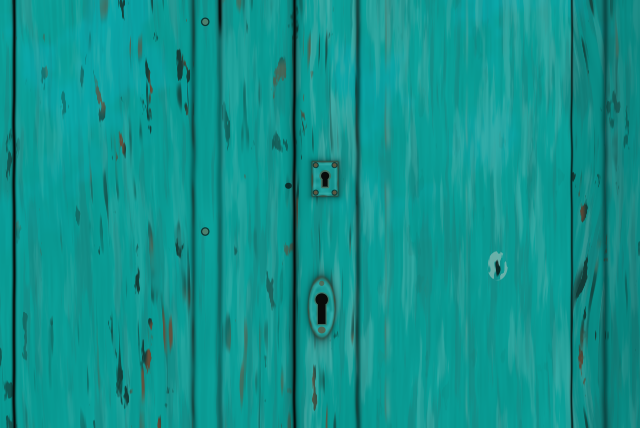
Write a Shadertoy shader that draws this texture.

```glsl
// Weathered teal plank door with vertical seams, peeling paint and two keyhole plates.

float hash(vec2 p) {
    p = fract(p * vec2(0.1031, 0.1147));
    p += dot(p, p.yx + 33.33);
    return fract((p.x + p.y) * p.x * 7.31);
}

float noise(vec2 p) {
    vec2 i = floor(p), f = fract(p);
    f = f * f * (3.0 - 2.0 * f);
    return mix(mix(hash(i), hash(i + vec2(1, 0)), f.x),
               mix(hash(i + vec2(0, 1)), hash(i + vec2(1, 1)), f.x), f.y);
}

float fbm(vec2 p) {
    float sum = 0.0, amp = 0.53;
    for (int i = 0; i < 4; i++) {
        sum += amp * noise(p);
        p = p * 2.03 + 17.1;
        amp *= 0.5;
    }
    return sum;
}

// Soft membership of the strip a < x < b
float strip(float x, float a, float b) {
    return smoothstep(a - 0.003, a + 0.003, x) * (1.0 - smoothstep(b - 0.003, b + 0.003, x));
}

float line(float x, float center, float width) {
    float d = (x - center) / width;
    return exp(-d * d);
}

float fill(float d) { return 1.0 - smoothstep(-0.0015, 0.0015, d); }

float box(vec2 p, vec2 halfSize) {
    vec2 q = abs(p) - halfSize;
    return length(max(q, 0.0)) + min(max(q.x, q.y), 0.0);
}

float ellipse(vec2 p, vec2 r) { return (length(p / r) - 1.0) * min(r.x, r.y); }

float keyhole(vec2 p, float radius, float depth) {
    float slot = box(p + vec2(0, depth * 0.5), vec2(radius * 0.62, depth * 0.5));
    return min(length(p) - radius, slot);
}

vec3 paintedWood(vec2 p) {
    float leftBoard = strip(p.x, 0.036, 0.453), midBoard = strip(p.x, 0.518, 0.689);
    float lockBoard = strip(p.x, 0.693, 0.837), panel = strip(p.x, 0.837, 1.34);
    float grainBoard = strip(p.x, 1.34, 1.418), edgeBoard = strip(p.x, 1.418, 1.6);
    float heavy = leftBoard * (0.45 + 0.55 * smoothstep(0.17, 0.3, p.x));

    // Grain coordinates lean and wander a little
    vec2 g = p;
    g.x += 0.035 * p.y * leftBoard + 0.012 * (fbm(p * vec2(4, 5)) - 0.5);
    g.x += grainBoard * 0.03 * sin(p.y * 6.0 + 0.6);
    float patches = fbm(p * vec2(9, 4) + 3.0);
    float streak = fbm(g * vec2(70, 5));
    float fine = noise(g * vec2(190, 9) + 40.0);

    // Paint tones
    vec3 color = mix(vec3(0.025, 0.585, 0.555), vec3(0.05, 0.635, 0.61), patches);
    color = mix(color, vec3(0.09, 0.53, 0.51), 0.65 * smoothstep(0.52, 0.68, streak));
    color = mix(color, vec3(0.04, 0.66, 0.69), 0.6 * smoothstep(0.5, 0.7, fbm(p * vec2(7, 6) + 20.0)) * smoothstep(0.2, 0.9, p.y));

    // Pale worn streaks
    float wear = 0.4 * leftBoard + 0.45 * midBoard + 0.9 * lockBoard + 0.65 * panel + 0.7 * grainBoard + 0.5 * edgeBoard;
    float pale = smoothstep(0.5, 0.68, fbm(g * vec2(60, 6) + 70.0) + 0.35 * (patches - 0.5));
    color = mix(color, vec3(0.29, 0.67, 0.65), pale * wear * (0.45 + 0.5 * fine));

    // Open cracks and bare wood
    float crackAmount = heavy + 0.6 * midBoard + 0.85 * lockBoard + 0.07 * panel + 0.95 * grainBoard + 0.5 * edgeBoard + 0.7 * strip(p.x, -0.1, 0.03);
    float gate = smoothstep(0.36, 0.6, fbm(p * vec2(8, 5) + 51.0) + 0.12 * grainBoard + 0.08 * lockBoard);
    float crack = smoothstep(0.67, 0.86, noise(g * vec2(115, 9) + 9.0) * 0.75 + 0.25 * fine);
    vec3 bare = mix(vec3(0.08, 0.24, 0.22), vec3(0.4, 0.29, 0.21), smoothstep(0.58, 0.78, noise(p * vec2(25, 10) + 6.0)));
    color = mix(color, bare, 0.9 * crack * gate * crackAmount);
    float flake = smoothstep(0.71, 0.78, fbm(g * vec2(45, 12) + 91.0));
    color = mix(color, bare, flake * crackAmount);
    return color * (0.97 + 0.06 * fine) * (1.0 - 0.1 * grainBoard - 0.13 * edgeBoard);
}

vec3 addSeams(vec3 color, vec2 p) {
    float x = p.x + 0.002 * (noise(vec2(p.y * 14.0, 4)) - 0.5);
    float broken = noise(vec2(p.y * 22.0, 8));
    color *= 1.0 - 0.35 * line(x, 0.453, 0.007) - 0.3 * line(x, 0.516, 0.008);
    color *= 1.0 - 0.3 * line(x, 0.69, 0.012) - 0.5 * line(x, 0.839, 0.006) - 0.4 * line(x, 1.418, 0.007);
    color = mix(color, vec3(0.13, 0.62, 0.61), 0.55 * line(x, 0.525, 0.004) + 0.4 * line(x, 0.043, 0.004));
    color = mix(color, vec3(0.3, 0.4, 0.35), 0.65 * broken * line(x, 0.904, 0.0025));
    color = mix(color, vec3(0.36, 0.64, 0.61), 0.6 * broken * (line(x, 1.094, 0.003) + line(x, 0.91, 0.006)));
    color = mix(color, vec3(0.1, 0.2, 0.18), 0.75 * broken * (line(x, 0.453, 0.003) + line(x, 0.837, 0.003)));
    float gap = line(x, 0.033, 0.0042) + line(x, 0.69, 0.0036) + 0.8 * line(x, 1.34, 0.0026);
    gap += line(x, 0.515, 0.004) * smoothstep(0.9, 0.96, p.y);
    return mix(color, vec3(0.025, 0.045, 0.04), min(gap, 1.0));
}

// Painted plate: raised rim, cast shadow, worn edge
vec3 addPlate(vec3 color, vec2 p, float d) {
    color *= 1.0 - 0.5 * exp(-max(d, 0.0) * 170.0);
    vec3 metal = mix(vec3(0.06, 0.55, 0.53), vec3(0.16, 0.66, 0.65), noise(p * 90.0));
    color = mix(color, metal, fill(d));
    color = mix(color, vec3(0.23, 0.3, 0.24), 0.75 * line(d, 0.0, 0.0025) * (0.4 + noise(p * 70.0)));
    return mix(color, vec3(0.25, 0.7, 0.68), 0.45 * line(d, -0.006, 0.0025));
}

void mainImage(out vec4 fragColor, in vec2 fragCoord) {
    vec2 p = fragCoord / iResolution.xy * vec2(1.5, 1.0);
    vec3 color = addSeams(paintedWood(p), p);
    vec3 dark = vec3(0.035, 0.045, 0.04), rust = vec3(0.36, 0.34, 0.25);

    // Nails, knot and chipped dent
    for (int i = 0; i < 2; i++) {
        float d = length(p - vec2(0.481, 0.949 - 0.49 * float(i)));
        color = mix(color, dark, 0.7 * fill(d - 0.01));
        color = mix(color, vec3(0.3, 0.5, 0.43), fill(d - 0.007));
    }
    color = mix(color, dark, 0.7 * fill(ellipse(p - vec2(0.676, 0.566), vec2(0.008, 0.007))));
    vec2 dent = p - vec2(1.166, 0.379);
    float chips = noise(p * vec2(130, 65));
    color = mix(color, vec3(0.5, 0.72, 0.69), 0.8 * fill(ellipse(dent, vec2(0.024, 0.034))) * smoothstep(0.5, 0.7, chips));
    color = mix(color, dark, 0.8 * fill(ellipse(dent, vec2(0.005, 0.02)) + 0.006 * (chips - 0.5)));

    // Square plate with corner screws
    vec2 q = p - vec2(0.762, 0.582);
    color = addPlate(color, p, box(q, vec2(0.028, 0.038)) - 0.002);
    float screw = length(abs(q) - vec2(0.022, 0.032));
    color = mix(color, dark, 0.65 * fill(screw - 0.007));
    color = mix(color, rust, fill(screw - 0.0045));
    float hole = keyhole(q - vec2(0, 0.007), 0.0095, 0.025);
    color = mix(color, rust, 0.6 * fill(hole - 0.004));
    color = mix(color, dark, fill(hole));

    // Oval plate
    q = p - vec2(0.754, 0.281);
    color = addPlate(color, p, ellipse(q, vec2(0.031, 0.07)));
    color = mix(color, rust, 0.8 * fill(ellipse(q + vec2(0, 0.052), vec2(0.009, 0.008))));
    color = mix(color, rust, 0.7 * fill(length(q - vec2(0, 0.057)) - 0.006));
    hole = keyhole(q - vec2(0, 0.019), 0.0145, 0.057);
    color = mix(color, rust, 0.5 * fill(hole - 0.003));
    color = mix(color, dark, fill(hole));

    fragColor = vec4(clamp(color, 0.0, 1.0), 1.0);
}
```
